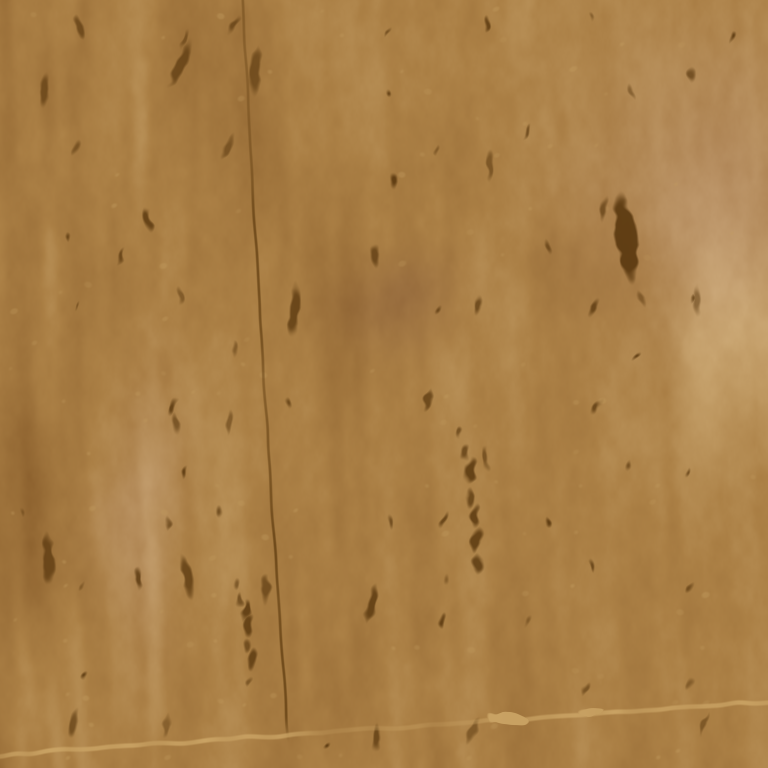
A three.js fragment shader for this texture:

```glsl
// Worn honey-coloured travertine slab with dark pits, a hairline seam and a pale grout joint.
varying vec2 vUv;

float hash(vec2 p) {
  vec3 q = fract(p.xyx * 0.1031);
  q += dot(q, q.yzx + 33.33);
  return fract((q.x + q.y) * q.z);
}

float noise(vec2 p) {
  vec2 i = floor(p), f = fract(p);
  f = f * f * (3.0 - 2.0 * f);
  return mix(mix(hash(i), hash(i + vec2(1, 0)), f.x),
             mix(hash(i + vec2(0, 1)), hash(i + vec2(1, 1)), f.x), f.y);
}

float fbm(vec2 p) {
  float sum = 0.0, amp = 0.5;
  for (int i = 0; i < 5; i++) {
    sum += amp * noise(p);
    p = p * 2.03 + 17.3;
    amp *= 0.5;
  }
  return sum;
}

// Soft round patch, 1 at its centre
float patchAt(vec2 p, vec2 centre, vec2 size) {
  vec2 q = (p - centre) / size;
  return exp(-dot(q, q));
}

// Soft-edged tilted ellipse; size holds the half width and half height
float pit(vec2 p, vec2 centre, vec2 size, float tilt) {
  vec2 q = p - centre;
  q.x -= q.y * tilt;
  float d = (length(q / size) - 1.0) * size.x;
  return 1.0 - smoothstep(-0.0022, 0.0022, d);
}

// One pit in a random share of the grid cells
float pitLayer(vec2 p, vec2 cells, float share, vec2 minSize, vec2 maxSize, float seed) {
  vec2 id = floor(p * cells) + seed;
  vec2 jitter = vec2(hash(id + 3.1), hash(id + 7.7));
  vec2 centre = (id - seed + 0.28 + 0.44 * jitter) / cells;
  float grow = hash(id + 11.9);
  vec2 size = mix(minSize, maxSize, grow * grow);
  float tilt = mix(-0.2, 0.5, hash(id + 19.3));
  float strength = mix(0.45, 1.0, hash(id + 23.7));
  return step(hash(id), share) * strength * pit(p, centre, size, tilt);
}

// Vertical string of small pits
float pitChain(vec2 p, vec2 start, float rise, float seed) {
  float cover = 0.0;
  for (int i = 0; i < 7; i++) {
    float k = float(i);
    float r = hash(vec2(k, seed));
    vec2 centre = start + vec2((r - 0.5) * 0.012 - 0.003 * k, rise * (k + 0.6 * r));
    cover = max(cover, (0.55 + 0.4 * r) * pit(p, centre, mix(vec2(0.003, 0.005), vec2(0.006, 0.014), r * r), 0.1));
  }
  return cover;
}

void main() {
  vec2 p = vUv;
  float leftSide = 1.0 - smoothstep(0.1, 0.4, p.x);

  // Broad clouds, vertical veins and fine grain
  vec2 drift = vec2(p.x + 0.03 * p.y + 0.025 * fbm(p * 4.0), p.y);
  float tone = 0.46 + 0.95 * (fbm(p * vec2(5.0, 3.0) + 4.0) - 0.485);
  tone += (0.36 + 0.16 * leftSide) * (noise(drift * vec2(19.0, 2.2)) - 0.5);
  tone += (0.20 + 0.16 * leftSide) * (noise(drift * vec2(60.0, 6.0) + 9.0) - 0.5);
  tone += 0.24 * (fbm(p * vec2(75.0, 45.0)) - 0.485);

  // Worn light areas and darker stains
  vec2 warped = p + 0.09 * (vec2(fbm(p * 7.0), fbm(p * 7.0 + 31.0)) - 0.485);
  float glow = patchAt(warped, vec2(0.99, 0.54), vec2(0.13, 0.17));
  float worn = patchAt(warped, vec2(0.19, 0.33), vec2(0.05, 0.16));
  float smudge = patchAt(warped, vec2(0.525, 0.605), vec2(0.07, 0.06));
  float haze = patchAt(warped, vec2(0.93, 0.74), vec2(0.16, 0.18));
  tone += 0.55 * glow + 0.30 * worn - 0.50 * smudge;
  tone -= 0.26 * patchAt(warped, vec2(0.77, 0.64), vec2(0.10, 0.08));
  tone -= 0.30 * patchAt(p, vec2(0.0, 1.0), vec2(0.22, 0.35)) + 0.12 * leftSide;

  vec3 umber = vec3(0.59, 0.42, 0.21), honey = vec3(0.67, 0.50, 0.27), cream = vec3(0.75, 0.60, 0.38);
  vec3 color = tone < 0.5 ? mix(umber, honey, tone * 2.0) : mix(honey, cream, tone * 2.0 - 1.0);
  color.b += 0.045 * (haze + 0.7 * worn + 0.6 * smudge);

  // Pale flecks
  float flecks = pitLayer(p, vec2(30.0, 28.0), 0.13, vec2(0.002), vec2(0.005, 0.004), 71.0);
  color = mix(color, vec3(0.76, 0.61, 0.37), 0.4 * flecks);

  // Hairline seam, leaning and slightly bowed
  float seamX = 0.378 - 0.062 * p.y + 0.012 * p.y * (p.y - 1.0) + 0.002 * (noise(p.yy * 18.0) - 0.5);
  float seam = 1.0 - smoothstep(0.0004, 0.0030, abs(p.x - seamX));
  seam *= mix(0.45, 0.85, noise(vec2(p.y * 14.0, 2.0))) * (1.0 - 0.35 * smoothstep(0.6, 1.0, p.y));
  color = mix(color, vec3(0.40, 0.26, 0.08), seam * smoothstep(0.03, 0.07, p.y));

  // Pits of several sizes, with ragged outlines
  vec2 ragged = p + 0.007 * (vec2(noise(p * 85.0), noise(p * 85.0 + 40.0)) - 0.5);
  float pits = pitLayer(ragged, vec2(15.0, 14.0), 0.23, vec2(0.0022, 0.004), vec2(0.005, 0.014), 5.0);
  pits = max(pits, pitLayer(ragged, vec2(7.0, 6.0), 0.38, vec2(0.004, 0.012), vec2(0.008, 0.034), 37.0));
  pits = max(pits, pitChain(ragged, vec2(0.618, 0.25), 0.030, 2.0));
  pits = max(pits, pitChain(ragged, vec2(0.328, 0.11), 0.021, 8.0));
  pits = max(pits, pit(ragged, vec2(0.815, 0.69), vec2(0.013, 0.052), -0.14));
  color = mix(color, vec3(0.34, 0.21, 0.05), 0.88 * pits);

  // Pale grout joint with two crumbled spots
  float jointY = 0.017 + 0.069 * p.x + 0.004 * (noise(p.xx * 25.0) - 0.5);
  float gap = smoothstep(0.36, 0.42, p.x) * (1.0 - smoothstep(0.60, 0.66, p.x));
  float joint = 1.0 - smoothstep(0.0012, 0.0046, abs(p.y - jointY));
  joint *= mix(0.5, 0.85, noise(p.xx * 30.0)) * (1.0 - 0.6 * gap);
  joint = max(joint, 0.85 * pit(ragged, vec2(0.662, 0.064), vec2(0.024, 0.009), -0.8));
  joint = max(joint, 0.75 * pit(ragged, vec2(0.772, 0.072), vec2(0.016, 0.006), 0.0));
  color = mix(color, vec3(0.81, 0.66, 0.41), joint);

  gl_FragColor = vec4(color, 1.0);
}
```
